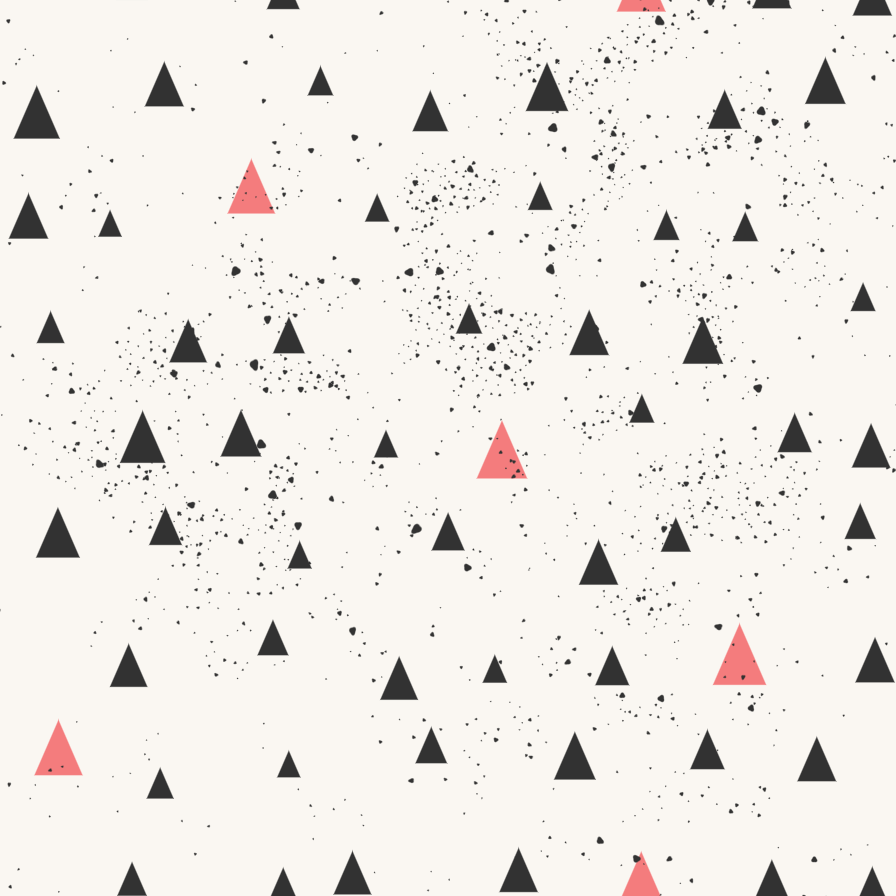
Give the GLSL for this pattern, as a three.js fragment shader.

```glsl
// Scattered upright triangles, mostly charcoal with a few coral, on warm paper
// with clustered ink speckles. Triangles sit on a jittered, wrapping grid;
// speckles are jittered wobbly dots whose chance follows a noise density.
varying vec2 vUv;

float hash(vec2 p) {
  vec3 q = fract(vec3(p.xyx) * 0.1031);
  q += dot(q, q.yzx + 33.33);
  return fract((q.x + q.y) * q.z);
}

vec2 hash2(vec2 p) {
  return vec2(hash(p + 17.3), hash(p + 61.7));
}

float noise(vec2 p) {
  vec2 i = floor(p);
  vec2 f = fract(p);
  f = f * f * (3.0 - 2.0 * f);
  return mix(mix(hash(i), hash(i + vec2(1.0, 0.0)), f.x),
             mix(hash(i + vec2(0.0, 1.0)), hash(i + 1.0), f.x), f.y);
}

// Coverage of a shape from its signed distance in canvas units
float cover(float d) {
  return 1.0 - smoothstep(-0.001, 0.001, d);
}

// Isosceles triangle standing on the line y = 0
float triangle(vec2 q, float halfWidth) {
  return max(-q.y, (abs(q.x) + q.y / 2.3 - halfWidth) * 0.917);
}

float blob(vec2 p, vec2 center, float tightness) {
  vec2 d = p - center;
  return exp(-dot(d, d) * tightness);
}

// Chance of a speckle: broad splashes broken into small clumps
float density(vec2 p) {
  float splash = 0.04 + blob(p, vec2(0.64, 0.76), 14.0)
               + 0.9 * blob(p, vec2(0.27, 0.5), 35.0)
               + 0.5 * blob(p, vec2(0.75, 0.3), 24.0);
  return splash * (0.1 + smoothstep(0.45, 0.8, noise(p * 19.0 + 40.0)));
}

float speckles(vec2 p, float cells, float angle, float rMin, float rMax, float share) {
  float c = cos(angle), s = sin(angle);
  mat2 turn = mat2(c, s, -s, c);
  vec2 grid = turn * p * cells;
  vec2 id = floor(grid);
  vec2 seed = id + cells * 3.0;
  vec2 home = ((id + 0.5) / cells) * turn;
  float present = step(hash(seed), share * density(home));

  // Stretched dot with an uneven rim
  vec2 q = (grid - id - mix(vec2(0.25), vec2(0.75), hash2(seed))) / cells;
  float spin = 6.283 * hash(seed + 5.1);
  q = mat2(cos(spin), sin(spin), -sin(spin), cos(spin)) * q;
  q.x *= mix(0.75, 1.0, hash(seed + 8.6));
  float rim = 1.0 + 0.14 * sin(3.0 * atan(q.y, q.x + 1e-6) + spin);
  float radius = mix(rMin, rMax, pow(hash(seed + 2.9), 2.5)) * rim;
  return present * cover(length(q) - radius);
}

void main() {
  vec3 charcoal = vec3(0.195);
  vec3 coral = vec3(0.955, 0.485, 0.49);
  vec3 color = vec3(0.98, 0.97, 0.95);

  // Triangles: 7 by 8 cells, odd rows shifted by half a cell
  vec2 counts = vec2(7.0, 8.0);
  vec2 base = floor(vUv * counts);
  for (int j = -1; j <= 1; j++) {
    for (int i = -1; i <= 1; i++) {
      vec2 cell = base + vec2(float(i), float(j));
      vec2 id = mod(cell, counts);
      vec2 jitter = (hash2(id + 3.0) - 0.5) * vec2(0.5, 0.42);
      vec2 center = (cell + vec2(0.5 * mod(id.y, 2.0), 0.15) + jitter) / counts;

      // One coral triangle in every other column, plus one at the bottom
      bool isCoral = abs(id.y - mod(1.0 + 2.5 * id.x, 7.0)) < 0.1
                  || id == vec2(5.0, 0.0);
      float size = hash(id + 29.0);
      float halfWidth = isCoral ? 0.024 + 0.006 * size
                                : 0.013 + 0.013 * size * size;
      vec2 q = vUv - center + vec2(0.0, 1.15 * halfWidth);
      color = mix(color, isCoral ? coral : charcoal, cover(triangle(q, halfWidth)));
    }
  }

  // Fine dust, then larger ink drops
  float ink = speckles(vUv, 92.0, 0.5, 0.0005, 0.0019, 1.1);
  ink = max(ink, speckles(vUv, 75.0, 1.2, 0.0006, 0.0022, 0.5));
  ink = max(ink, speckles(vUv, 40.0, 0.9, 0.0018, 0.0048, 0.65));
  gl_FragColor = vec4(mix(color, charcoal, ink), 1.0);
}
```
